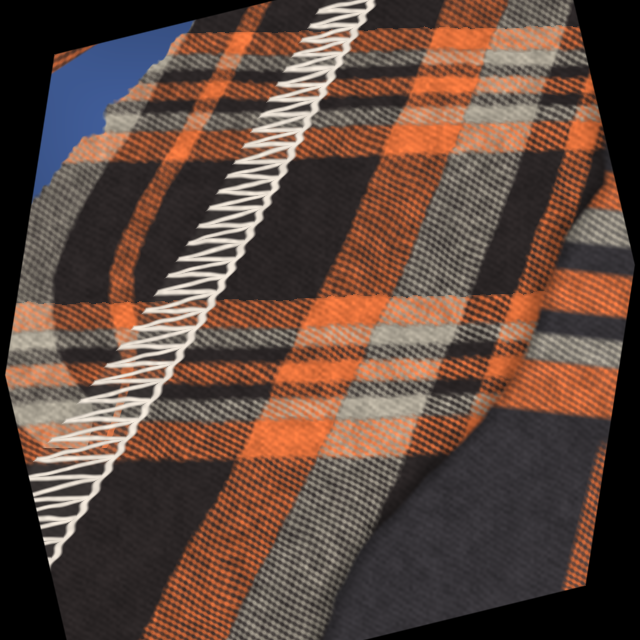
This texture is drawn by a WebGL 2 fragment shader. Its source:

```glsl
#version 300 es
precision highp float;

#define ORANGE vec3(0.90, 0.45, 0.24)
#define GREY vec3(0.67, 0.64, 0.58)
#define BLACK vec3(0.165, 0.145, 0.145)
#define SLATE vec3(0.21, 0.20, 0.215)
#define BLUE vec3(0.25, 0.36, 0.59)
#define CREAM vec3(0.93, 0.89, 0.84)
#define TWILL_FREQ 86.0
#define TWILL_DEPTH 0.5
#define THREAD_WIDTH 0.0041
#define STITCH_DENSITY 1.25
#define BAND_BLUR 0.006
#define WEAR 0.17

uniform vec2 u_resolution;
out vec4 fragColor;

float hash(vec2 p) {
  return fract(sin(dot(p, vec2(127.1, 311.7))) * 43758.5453);
}

float noise(vec2 p) {
  vec2 i = floor(p), f = fract(p);
  f = f * f * (3.0 - 2.0 * f);
  return mix(mix(hash(i), hash(i + vec2(1, 0)), f.x),
             mix(hash(i + vec2(0, 1)), hash(i + vec2(1, 1)), f.x), f.y);
}

float band(float x, float lo, float hi, float blur) {
  return smoothstep(lo - blur, lo + blur, x) - smoothstep(hi - blur, hi + blur, x);
}

// Interlaces two yarn colours with soft diagonal ribs and worn fibres
vec3 weave(vec3 warp, vec3 weft, vec2 p, float slant) {
  float wobble = 0.9 * noise(p * 18.0);
  float rib = sin(6.2832 * (TWILL_FREQ * (p.y + slant * p.x) + wobble));
  float bead = sin(6.2832 * (TWILL_FREQ * (1.2 * p.x - 0.3 * p.y) + wobble));
  float over = 0.5 + 0.5 * clamp(rib + 0.4 * bead, -1.0, 1.0);
  float focus = mix(0.55, 1.0, smoothstep(-0.5, 0.3, p.x - p.y));
  float ratio = 0.5 + (over - 0.5) * TWILL_DEPTH * focus * 1.3;
  ratio += 0.25 * (noise(p * 90.0) - 0.5);
  vec3 cloth = mix(warp, weft, clamp(ratio, 0.0, 1.0));
  float fibre = noise(p * 190.0) + noise(p * 50.0) - 1.0;
  return cloth * (1.0 + WEAR * fibre + 0.04 * rib);
}

// Main plaid: u runs across the long bands, w across the short ones
vec3 plaid(vec2 p) {
  float u = (p.x - 0.352 - 0.53 * p.y + 0.09 * p.y * p.y) / (1.0 - 0.32 * p.y);
  float sag = max(0.68 - p.y, 0.0);
  u -= 2.5 * sag * sag * smoothstep(-0.3, -0.45, u) * step(0.3, p.y);
  u += 0.010 * (noise(p * 14.0) - 0.5) + 0.006 * (noise(p * 110.0) - 0.5);

  float d = 0.954 - p.y + 0.02 * (p.x - 0.55) + 0.007 * (noise(p * 9.0) - 0.5);
  d += 0.005 * (noise(p * 110.0 + 7.0) - 0.5);
  float w = mod(5.284 * d - 1.183 * d * d, 2.0);
  float blur = 4.0 * BAND_BLUR;

  vec3 warp = BLACK;
  warp = mix(warp, ORANGE, band(u, -0.137, 0.0, BAND_BLUR)
    + band(u, 0.235, 0.30, BAND_BLUR) + band(u, -0.582, -0.537, BAND_BLUR));
  warp = mix(warp, GREY, band(u, 0.0, 0.15, BAND_BLUR) + band(u, -0.84, -0.69, BAND_BLUR));

  vec3 weft = BLACK;
  weft = mix(weft, ORANGE, band(w, 0.0, 0.19, blur) + band(w, 0.41, 0.54, blur)
    + band(w, 0.77, 1.0, blur));
  weft = mix(weft, GREY, band(w, 0.19, 0.31, blur) + band(w, 0.64, 0.77, blur));
  return weave(warp, weft, p, 0.6);
}

// Lower layer: broad bands tilting down to the right
vec3 underLayer(vec2 p) {
  float r = 1.0 - p.y - 0.11 * (p.x - 0.78);
  float s = p.x - 0.25 * (p.y - 0.08);
  float orange = band(r, 0.25, 0.31, BAND_BLUR) + band(r, 0.41, 0.475, BAND_BLUR)
    + band(r, 0.555, 0.635, BAND_BLUR);
  float grey = band(r, 0.31, 0.365, BAND_BLUR) + band(r, 0.513, 0.555, BAND_BLUR);
  vec3 weft = mix(mix(SLATE, ORANGE, orange), GREY, grey);
  float stripe = band(s, 0.88, 0.92, BAND_BLUR) * smoothstep(0.32, 0.28, p.y);
  vec3 warp = mix(mix(SLATE, weft, 0.5), ORANGE, stripe);
  return weave(warp, weft, p, 0.6);
}

// Ladder stitch: a zigzag between edges, closed by a scalloped chain
vec3 addSeam(vec3 base, vec2 p, float px) {
  float d = 1.0 - p.y;
  float halfWidth = 0.036 + 0.045 * d * d;
  float across = p.x - 0.56 + 0.613 * d - 0.014 * sin(6.2832 * (d - 0.2));
  float q = across / halfWidth;
  float along = d + 0.16 * across + 0.005 * (noise(p * 40.0) - 0.5);
  float count = STITCH_DENSITY * (36.0 * along - 7.0 * along * along);
  float density = STITCH_DENSITY * (36.0 - 14.0 * along);
  float zigzag = abs(abs(fract(count) - 0.5) - 0.25 * (1.0 + q)) / density;
  zigzag = max(zigzag, (abs(q) - 1.0) * halfWidth);
  float scallop = 0.003 * sin(6.2832 * count);
  float chain = abs(across - halfWidth + scallop) * 0.85 - 0.001;
  float dist = min(zigzag, chain);
  float ends = smoothstep(0.10, 0.115, p.y);
  float shade = smoothstep(1.15, 0.9, abs(q)) * ends;
  float soft = px + 0.0008;
  float thread = smoothstep(THREAD_WIDTH + soft, THREAD_WIDTH - soft, dist) * ends;
  vec3 yarn = CREAM * (1.03 - 0.14 * smoothstep(0.0, THREAD_WIDTH, dist));
  vec3 under = mix(base, CREAM * 0.45, 0.2 * shade);
  return mix(under, yarn * (0.93 + 0.1 * noise(p * 120.0)), thread);
}

void main() {
  vec2 p = gl_FragCoord.xy / u_resolution;
  float px = 1.0 / min(u_resolution.x, u_resolution.y);
  vec3 color = plaid(p);

  // Folded edge over the lower layer
  float fold = p.x - min(0.505 + 0.65 * p.y - 0.03 * sin(12.0 * p.y), 0.945);
  fold += 0.008 * (noise(p * 30.0) - 0.5);
  color *= 1.0 - 0.3 * smoothstep(-0.04, 0.0, fold);
  vec3 under = underLayer(p) * mix(0.75, 1.0, smoothstep(0.0, 0.03, fold));
  color = mix(color, under, smoothstep(-0.006, 0.006, fold));

  // Blue backdrop beyond the frayed edge, with a scrap in the corner
  float fray = 0.306 + 0.883 * (p.y - 0.974) - p.x;
  fray += 0.03 * (noise(p * 24.0) - 0.5) + 0.008 * (noise(p * 130.0) - 0.5);
  vec3 backdrop = BLUE * (0.82 + 0.25 * noise(p * 5.0));
  float scrap = smoothstep(0.0, 0.006, p.y - 0.885 - 0.65 * (p.x - 0.085));
  backdrop = mix(backdrop, weave(BLACK, ORANGE, p, -0.5), scrap * step(p.x, 0.17));
  color = mix(color, backdrop, smoothstep(-0.004, 0.004, fray));

  color = addSeam(color, p, px);

  // Tilted six-sided outline on black
  vec2 c = p - 0.5;
  float outline = max(abs(dot(c, vec2(-0.988, 0.152))) - 0.473,
    max(abs(dot(c, vec2(0.974, 0.226))) - 0.4986, abs(dot(c, vec2(-0.239, 0.971))) - 0.502));
  fragColor = vec4(color * smoothstep(px, -px, outline), 1.0);
}
```
